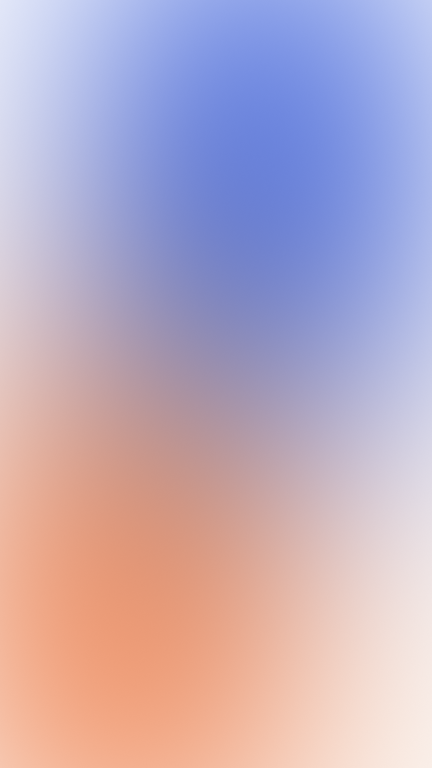
Reproduce this background procedurally as a Shadertoy shader.

```glsl
// Soft blue and orange glows blending over a pale backdrop.

// Smooth elliptical falloff: 1 at the centre, fading with distance.
float glow(vec2 uv, vec2 centre, vec2 radius) {
    vec2 d = (uv - centre) / radius;
    return exp(-pow(dot(d, d), 1.08));
}

float hash(vec2 p) {
    return fract(sin(dot(p, vec2(12.99, 78.23))) * 43758.5);
}

void mainImage(out vec4 fragColor, in vec2 fragCoord) {
    vec2 uv = fragCoord / iResolution.xy;

    // Pale backdrop, warm below and cool above
    vec3 color = mix(vec3(0.985, 0.97, 0.955), vec3(0.98, 0.985, 0.995), uv.y);

    // Each glow tints the layers beneath it
    float blue = glow(uv, vec2(0.60, 0.775), vec2(0.51, 0.395));
    float orange = glow(uv, vec2(0.30, 0.21), vec2(0.50, 0.41));
    color *= mix(vec3(1.0), vec3(0.425, 0.535, 0.90), blue);
    color *= mix(vec3(1.0), vec3(0.97, 0.64, 0.485), orange);

    // Faint dither against banding
    color += (hash(fragCoord) - 0.5) / 255.0;
    fragColor = vec4(color, 1.0);
}
```
